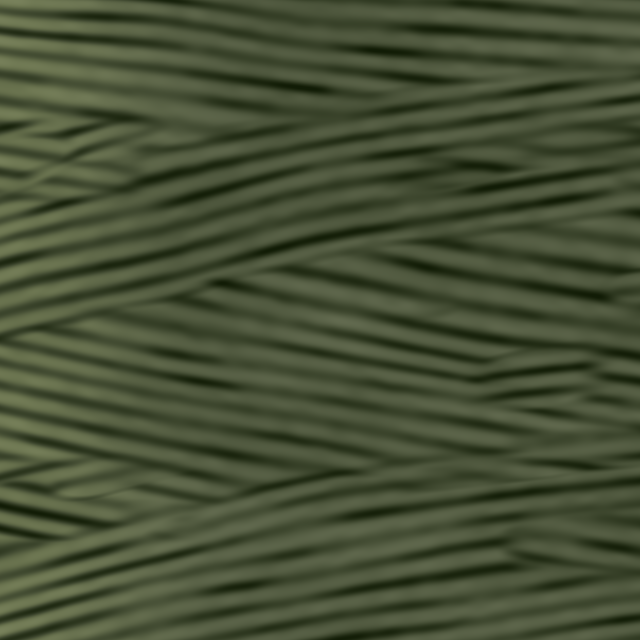
A three.js fragment shader for this texture:

```glsl
varying vec2 vUv;

const vec3 SHADOW_GREEN = vec3(0.11, 0.15, 0.06);
const vec3 LIGHT_GREEN = vec3(0.46, 0.49, 0.38);
const vec3 WARM_TINT = vec3(0.03, 0.035, -0.005);
const float SPACING = 0.037;      // distance between neighbouring threads
const float BASE_TONE = 0.575;
const float RIDGE_CONTRAST = 0.11;
const float GROOVE_MIN = 0.06;
const float GROOVE_MAX = 0.52;
const float GRAIN = 0.10;
const float SEAM_SHADE = 0.12;
const float EDGE_SOFTNESS = 0.014;
const float LEFT_LIGHT = 0.17;
const float BROAD_SHADE = 0.17;
const float TAU = 6.28318;

float hash(vec2 p) {
  vec3 q = fract(vec3(p.xyx) * 0.1031);
  q += dot(q, q.yzx + 33.33);
  return fract((q.x + q.y) * q.z);
}

float noise(vec2 p) {
  vec2 cell = floor(p);
  vec2 f = fract(p);
  f = f * f * (3.0 - 2.0 * f);
  float low = mix(hash(cell), hash(cell + vec2(1.0, 0.0)), f.x);
  float high = mix(hash(cell + vec2(0.0, 1.0)), hash(cell + 1.0), f.x);
  return mix(low, high, f.y);
}

// Tone of one family of parallel threads; across is measured over the strands.
float threadTone(float along, float across, float seed) {
  float wobble = 0.45 * noise(vec2(along * 4.0 + seed, across * 10.0));
  float strand = across / SPACING + wobble;
  float ridge = cos(TAU * strand);
  float groove = pow(0.5 - 0.5 * ridge, 1.9);

  // Gaps open and close along each groove
  float id = floor(strand);
  float gap = noise(vec2(along * 9.0 + hash(vec2(id, seed)) * 30.0, id * 3.0 + seed));
  gap = smoothstep(0.1, 1.0, gap);
  float leftDepth = 0.14 * (1.0 - smoothstep(0.0, 0.3, along));
  float depth = mix(GROOVE_MIN, GROOVE_MAX, gap) + leftDepth;

  // Short, soft fibre marks follow the thread
  float fibre = noise(vec2(along * 36.0, across * 75.0) + seed) - 0.5;
  float sheen = noise(vec2(along * 9.0, across * 28.0) + seed * 2.0) - 0.5;
  return BASE_TONE + RIDGE_CONTRAST * ridge - depth * groove
       + GRAIN * (fibre + sheen);
}

float band(float value, float start, float end) {
  return smoothstep(start - EDGE_SOFTNESS, start + EDGE_SOFTNESS, value)
       * (1.0 - smoothstep(end - EDGE_SOFTNESS, end + EDGE_SOFTNESS, value));
}

void main() {
  float x = vUv.x;
  float depth = 1.0 - vUv.y;

  // Two crossing winds, steeper towards the left side of the spool
  float fallSlope = mix(0.09, 0.18, smoothstep(0.0, 0.6, depth));
  float falling = depth - fallSlope * x - 0.035 * x * (1.0 - x);
  float rising = depth + 0.19 * x + 0.08 * x * (1.0 - x);

  // Rising wind lies over the falling one in two broad bands
  float fray = 0.035 * (noise(vec2(x * 5.0, falling / SPACING)) - 0.5);
  float edge = rising + fray;
  float cover = max(band(edge, 0.29, 0.525), band(edge, 0.86, 1.6));

  // Loose crossing strands fill the turns at both sides
  float side = max(1.0 - smoothstep(0.12, 0.36, x), smoothstep(0.55, 0.85, x));
  float patches = noise(vec2(x * 6.0 + 4.0, rising * 19.0));
  float loose = smoothstep(0.52, 0.74, patches) * side;
  float turnZone = max(band(depth, 0.19, 0.31), band(depth, 0.72, 0.89));
  float rightZone = band(depth, 0.40, 0.64) * smoothstep(0.5, 0.7, x);
  cover = mix(cover, 1.0 - cover, loose * max(turnZone, rightZone));

  float tone = mix(threadTone(x, falling, 11.0), threadTone(x, rising, 47.0), cover);

  // Broken shadow where one wind passes beneath the other
  float seam = 4.0 * cover * (1.0 - cover);
  tone -= SEAM_SHADE * seam * noise(vec2(x * 14.0, depth * 22.0));

  // Broad light from the left, uneven over the spool
  float leftLight = 1.0 - smoothstep(0.0, 0.4, x);
  tone += LEFT_LIGHT * leftLight - 0.05 * x;
  tone += BROAD_SHADE * (noise(vUv * vec2(4.0, 6.0) + 7.0) - 0.5);

  vec3 color = mix(SHADOW_GREEN, LIGHT_GREEN, clamp(tone, -0.12, 1.2));
  color += WARM_TINT * leftLight * smoothstep(0.3, 0.9, tone);
  gl_FragColor = vec4(color, 1.0);
}
```
